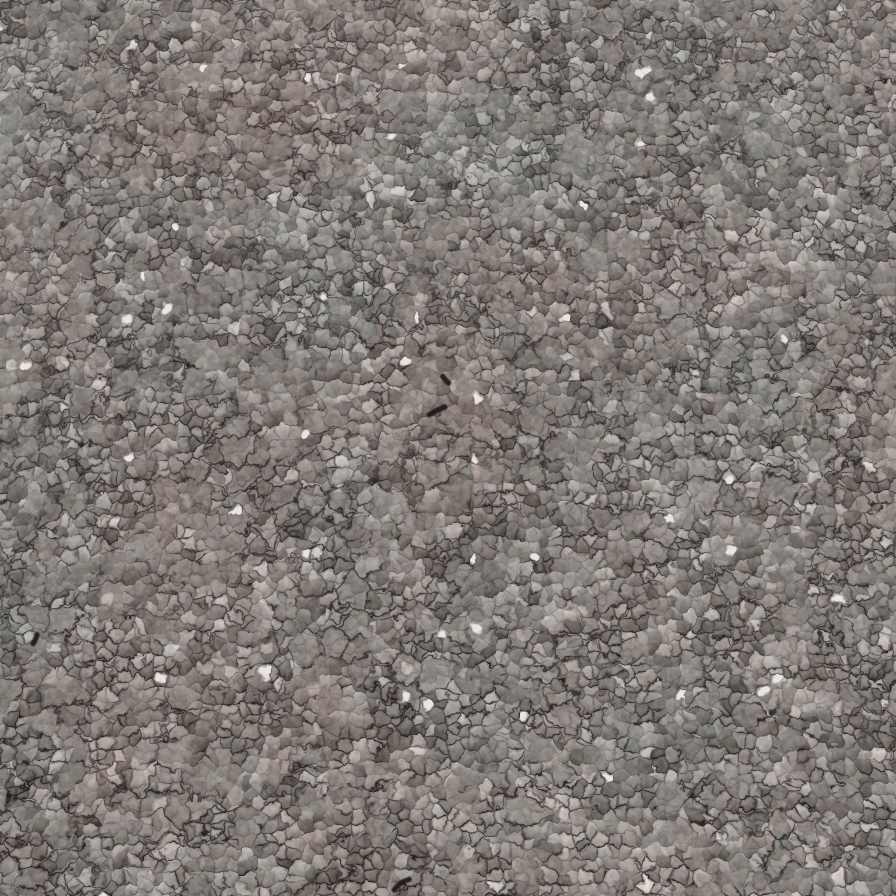
Give the GLSL for this texture, as a Shadertoy shader.

```glsl
#define GRAINS 80.0
#define CLUMPS 37.0
#define TONE_SPREAD 0.25
#define RELIEF 0.13
#define MOTTLE 0.17
#define CRACK_DEPTH 0.85
#define SPARKLE_SHARE 0.007
#define STONE vec3(0.550, 0.527, 0.508)
#define CREVICE vec3(0.105, 0.085, 0.075)
#define SPARKLE vec3(0.91, 0.90, 0.88)
#define STRAW vec3(0.64, 0.60, 0.55)

struct Grain {
    float edge;     // distance to the border, in cells
    vec2 offset;    // position relative to the grain centre
    vec2 outward;   // direction to the nearest neighbour
    vec3 id;
};

vec3 hash3(vec2 p) {
    vec3 q = fract(p.xyx * vec3(0.1031, 0.1030, 0.0973));
    q += dot(q, q.yxz + 33.33);
    return fract((q.xxy + q.yzz) * q.zyx);
}

float noise(vec2 p) {
    vec2 i = floor(p), f = fract(p);
    f = f * f * (3.0 - 2.0 * f);
    return mix(mix(hash3(i).x, hash3(i + vec2(1, 0)).x, f.x),
               mix(hash3(i + vec2(0, 1)).x, hash3(i + vec2(1, 1)).x, f.x), f.y);
}

float fbm(vec2 p) {
    return 0.55 * noise(p) + 0.30 * noise(p * 2.1 + 17.0) + 0.15 * noise(p * 4.3 + 41.0);
}

// Weighted Voronoi cells, so that grain sizes vary
Grain findGrain(vec2 p) {
    vec2 cell = floor(p), nearest = vec2(0), second = vec2(0);
    float d1 = 9.0, d2 = 9.0;
    vec3 id = vec3(0);
    for (int y = -1; y <= 1; y++)
    for (int x = -1; x <= 1; x++) {
        vec2 c = cell + vec2(x, y);
        vec3 h = hash3(c);
        vec2 r = c + 0.08 + 0.84 * h.xy - p;
        float d = dot(r, r) - 0.22 * h.z;
        if (d < d1) {
            d2 = d1; second = nearest;
            d1 = d; nearest = r; id = hash3(c + 71.0);
        } else if (d < d2) {
            d2 = d; second = r;
        }
    }
    vec2 across = second - nearest;
    float gap = max(length(across), 0.05);
    return Grain((d2 - d1) / (2.0 * gap), -nearest, across / gap, id);
}

// Cracks are darkest on the lower, shaded side of each grain
float crack(Grain g, float width, float opening) {
    float shade = mix(0.3, 1.0, smoothstep(-0.5, 0.8, -g.outward.y));
    return (1.0 - smoothstep(0.0, width, g.edge)) * shade * opening;
}

// Soft mask of a slightly bowed fibre
float fibre(vec2 p, vec2 start, vec2 span, float bow, float width) {
    float t = clamp(dot(p - start, span) / dot(span, span), 0.0, 1.0);
    vec2 bend = vec2(-span.y, span.x) * bow * t * (1.0 - t);
    float d = length(p - start - span * t - bend);
    return 1.0 - smoothstep(0.3 * width, width, d);
}

vec3 ground(vec2 uv) {
    // Grains shrink gently towards the top
    vec2 p = vec2((uv.x - 0.5) * (0.9 + 0.2 * uv.y), uv.y * (0.9 + 0.1 * uv.y)) + 1.0;
    vec2 wobble = vec2(fbm(p * 95.0), fbm(p * 95.0 + 53.0)) - 0.5;
    Grain grain = findGrain(p * GRAINS + wobble * 0.9);
    Grain clump = findGrain(p * CLUMPS + wobble * 0.7 + 29.0);
    float merged = smoothstep(0.60, 0.72, clump.id.x) * smoothstep(0.0, 0.12, clump.edge);

    // Grain tone, lit from above
    float tone = (grain.id.x - 0.5) * TONE_SPREAD * mix(1.0, 0.35, merged);
    tone += (clump.id.y - 0.5) * 0.07;
    tone += dot(grain.offset, vec2(-0.25, 1.0)) * RELIEF * mix(1.0, 0.4, merged);
    tone += (fbm(p * 190.0) - 0.5) * MOTTLE + (fbm(p * 7.0) - 0.5) * 0.07;
    tone += 0.13 * smoothstep(0.93, 0.97, grain.id.y) * smoothstep(0.02, 0.2, grain.edge);

    // Warm and cool patches
    float warmth = (fbm(p * 6.0 + 9.0) - 0.5) * 0.05 + (grain.id.z - 0.5) * 0.022;
    vec3 color = STONE + tone + warmth * vec3(1.0, -0.25, 0.0);

    // Crevices between grains and clumps
    float depth = CRACK_DEPTH * mix(1.1, 0.85, uv.y);
    float opening = smoothstep(0.25, 0.75, noise(p * 55.0 + 5.0));
    float fine = crack(grain, 0.20, mix(0.2, 1.0, opening)) * mix(1.0, 0.3, merged);
    float wide = crack(clump, 0.13, smoothstep(0.3, 0.75, noise(p * 27.0 + 3.0)));
    color = mix(color, CREVICE, clamp(depth * max(fine, wide), 0.0, 1.0));

    // Bright mineral specks
    float speck = step(1.0 - SPARKLE_SHARE, grain.id.z);
    speck *= 1.0 - smoothstep(0.28, 0.55, length(grain.offset));
    return mix(color, SPARKLE, speck);
}

// Pale straws and short dark slivers
vec3 addDebris(vec3 color, vec2 uv) {
    for (int i = 0; i < 8; i++) {
        vec3 h = hash3(vec2(i, 13)), k = hash3(vec2(i, 37));
        bool pale = i < 4;
        vec2 span = (k.xy - 0.5) * (pale ? 0.19 : 0.045);
        float mask = fibre(uv, h.xy, span, h.z - 0.5, pale ? 0.0024 : 0.0045);
        color = mix(color, pale ? STRAW : CREVICE, mask * (pale ? 0.6 : 0.9));
    }
    return color;
}

void mainImage(out vec4 fragColor, in vec2 fragCoord) {
    vec3 color = vec3(0);
    for (int i = 0; i < 4; i++) {
        vec2 jitter = vec2(i & 1, i >> 1) * 0.5 - 0.25;
        vec2 uv = (fragCoord + jitter) / iResolution.y;
        color += addDebris(ground(uv), uv);
    }
    fragColor = vec4(color / 4.0, 1.0);
}
```
